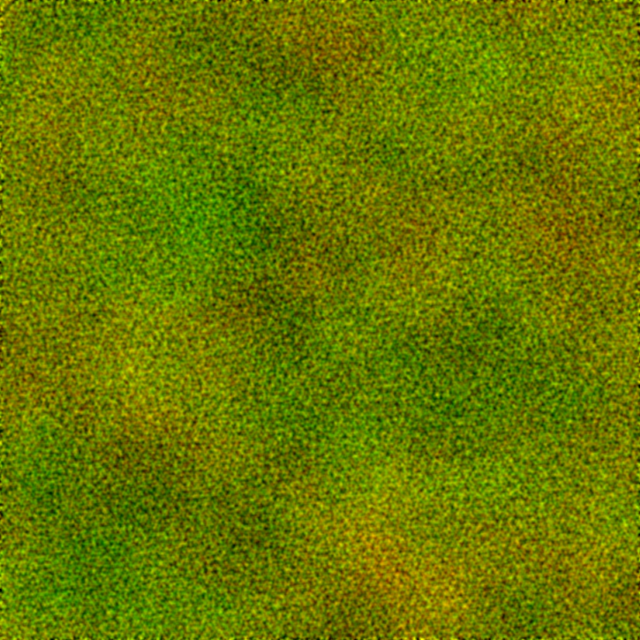
This texture is drawn by a WebGL 1 fragment shader. Its source:

```glsl
precision highp float;

uniform vec2 u_resolution;

// Colour: mean red and green, blue stays empty
const vec2 MEAN_COLOR = vec2(0.403, 0.474);
const float RED_FOLLOW = 0.86;     // how far red follows the brightness
const float GREEN_COUNTER = -0.25; // how far green gives way to red

// Feature sizes, in cells across the canvas
const vec2 BLADE_CELLS = vec2(165.0, 88.0);
const float SPECK_CELLS = 185.0;
const float HUE_CELLS = 130.0;
const float LIGHT_PATCH_CELLS = 4.5;
const float HUE_PATCH_CELLS = 3.5;

// Strengths
const float GRAIN_CONTRAST = 0.21;
const float LIGHT_PATCH = 0.13;
const float HUE_GRAIN = 0.20;
const float HUE_PATCH = 0.14;
const float OCTAVE_GAIN = 0.66;
const float RIM_WIDTH = 0.008;
const float RIM_BOOST = 0.9;

const int BLADE_DIRECTIONS = 3;
const int PATCH_OCTAVES = 4;
const float PI = 3.14159;

float hash(vec2 cell) {
  vec3 q = fract(cell.xyx * vec3(0.1031, 0.1030, 0.0973));
  q += dot(q, q.yzx + 33.33);
  return fract((q.x + q.y) * q.z);
}

mat2 rotation(float angle) {
  float c = cos(angle), s = sin(angle);
  return mat2(c, s, -s, c);
}

float cornerSlope(vec2 cell, vec2 offset) {
  float angle = 2.0 * PI * hash(cell);
  return dot(vec2(cos(angle), sin(angle)), offset);
}

float gradientNoise(vec2 p) {
  vec2 i = floor(p), f = fract(p);
  vec2 w = f * f * f * (f * (f * 6.0 - 15.0) + 10.0);
  vec2 e = vec2(1.0, 0.0);
  float low = mix(cornerSlope(i, f), cornerSlope(i + e, f - e), w.x);
  float high = mix(cornerSlope(i + e.yx, f - e.yx),
                   cornerSlope(i + e.xx, f - e.xx), w.x);
  return mix(low, high, w.y);
}

// Cloudy patches from turned octaves
float patches(vec2 p) {
  float sum = 0.0, strength = 1.0;
  for (int i = 0; i < PATCH_OCTAVES; i++) {
    sum += strength * gradientNoise(p);
    p = rotation(0.6) * p * 2.1 + 17.3;
    strength *= OCTAVE_GAIN;
  }
  return sum;
}

// Short stretched blades in several directions, with round specks between
float grassGrain(vec2 p) {
  float sum = 0.7 * gradientNoise(p * SPECK_CELLS + 301.7);
  for (int i = 0; i < BLADE_DIRECTIONS; i++) {
    float k = float(i);
    float angle = 0.4 + PI * k / float(BLADE_DIRECTIONS);
    sum += gradientNoise(rotation(angle) * p * BLADE_CELLS + 57.0 * k + 411.3);
  }
  return sum;
}

void main() {
  vec2 uv = gl_FragCoord.xy / u_resolution;
  vec2 p = gl_FragCoord.xy / min(u_resolution.x, u_resolution.y);

  // Harsher grain along the outer rim
  vec2 margin = min(uv, 1.0 - uv);
  float rim = 1.0 - smoothstep(0.0, RIM_WIDTH, min(margin.x, margin.y));
  float grain = grassGrain(p) * GRAIN_CONTRAST * (1.0 + RIM_BOOST * rim);

  // Brightness and the drift between green and orange
  float light = grain + LIGHT_PATCH * patches(p * LIGHT_PATCH_CELLS + 23.6);
  float hue = HUE_GRAIN * gradientNoise(rotation(0.9) * p * HUE_CELLS + 211.9)
            + HUE_PATCH * patches(p * HUE_PATCH_CELLS + 71.2);

  vec2 redGreen = MEAN_COLOR + light * vec2(RED_FOLLOW, 1.0)
                + hue * vec2(1.0, GREEN_COUNTER);
  gl_FragColor = vec4(clamp(redGreen, 0.0, 1.0), 0.0, 1.0);
}
```
